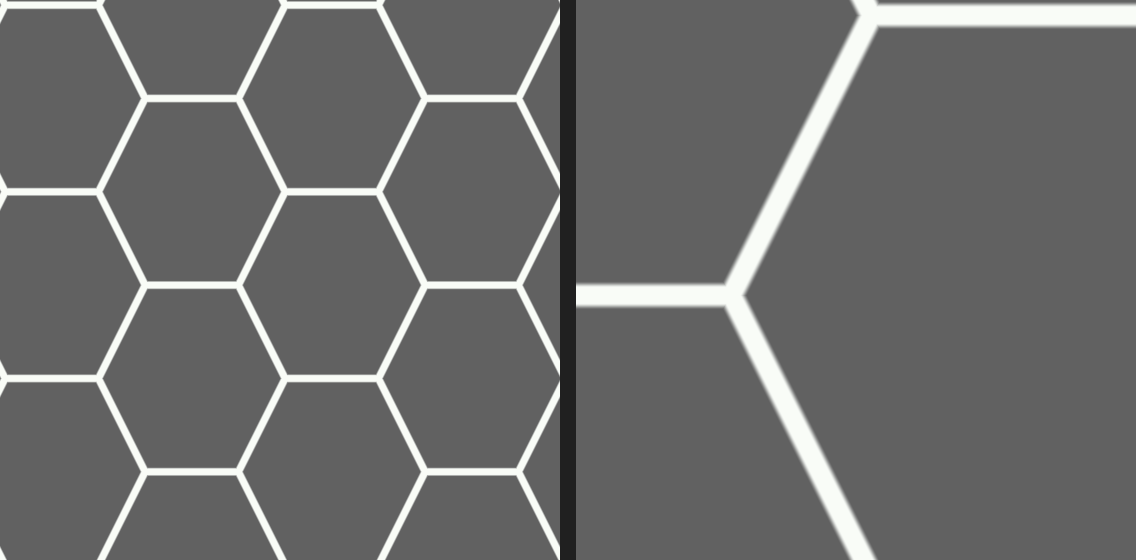
Left, the full canvas; right, a detail of the centre.
Reproduce this pattern procedurally as a WebGL 2 fragment shader.

```glsl
#version 300 es
precision highp float;

uniform vec2 u_resolution;
out vec4 fragColor;

// Distance to the nearest side of a flat-topped hexagon, positive inside.
// Corners lie at (+-1, +-2) and (+-2, 0).
float hexagonInset(vec2 p) {
    p = abs(p);
    return min(2.0 - p.y, (4.0 - 2.0 * p.x - p.y) / sqrt(5.0));
}

// Offset from the nearest centre of a lattice with the given period.
vec2 wrapCentered(vec2 p, vec2 period) {
    return p - period * round(p / period);
}

void main() {
    // Twelve units per side: two periods across, three down
    vec2 p = gl_FragCoord.xy / u_resolution * 12.0 - vec2(4.11, 7.89);
    vec2 period = vec2(6.0, 4.0);

    // Two interleaved lattices form the honeycomb
    float inset = max(hexagonInset(wrapCentered(p, period)),
                      hexagonInset(wrapCentered(p - 0.5 * period, period)));

    // Soft-edged lines between cells
    float pixel = 12.0 / min(u_resolution.x, u_resolution.y);
    float softness = max(0.024, 0.75 * pixel);
    float line = 1.0 - smoothstep(0.079 - softness, 0.079 + softness, inset);

    vec3 cellGray = vec3(0.38);
    vec3 lineWhite = vec3(0.975, 0.987, 0.97);
    fragColor = vec4(mix(cellGray, lineWhite, line), 1.0);
}
```
